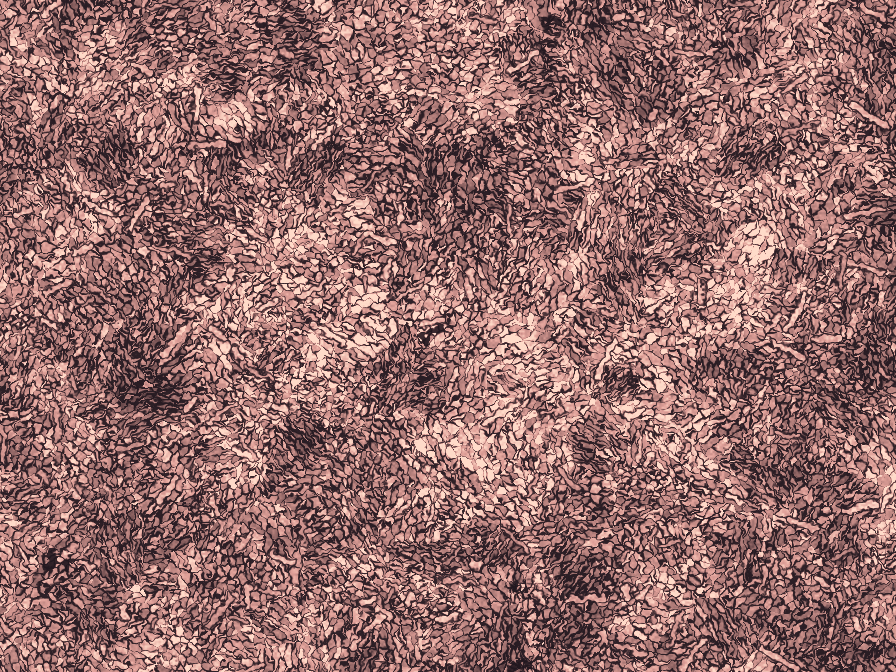
This texture is drawn by a Shadertoy shader. Its source:

```glsl
// Etched steel micrograph: rose ferrite grains and laths outlined by dark boundaries.
#define GRAIN_WIDTH 0.0090
#define COLONY_SIZE 0.060
#define LATH_SPACING 0.055
#define LATH_SHARE 0.5
#define LINE_WIDTH 0.0013
#define LINE_SOFTNESS 0.0012
#define BROAD_CONTRAST 0.75
#define INK vec3(0.13, 0.09, 0.12)
#define UMBER vec3(0.51, 0.355, 0.355)
#define ROSE vec3(0.88, 0.63, 0.60)
#define CREAM vec3(1.0, 0.86, 0.79)

const float PI = 3.14159;

vec2 hash2(vec2 p) {
    vec2 k = vec2(dot(p, vec2(127.1, 311.7)), dot(p, vec2(269.5, 183.3)));
    return fract(sin(k) * 43758.5453);
}

float noise(vec2 p) {
    vec2 i = floor(p), f = fract(p);
    f = f * f * (3.0 - 2.0 * f);
    float low = mix(hash2(i).x, hash2(i + vec2(1, 0)).x, f.x);
    float high = mix(hash2(i + vec2(0, 1)).x, hash2(i + vec2(1, 1)).x, f.x);
    return mix(low, high, f.y);
}

float fbm(vec2 p) {
    return 0.5 * noise(p) + 0.3 * noise(p * 2.1 + 7.3) + 0.2 * noise(p * 4.3 + 3.1);
}

vec2 wobble(vec2 p) {
    return vec2(noise(p), noise(p + 31.0)) - 0.5;
}

mat2 rotation(float angle) {
    float c = cos(angle), s = sin(angle);
    return mat2(c, s, -s, c);
}

// Stretched Voronoi cells: x = distance to the border, yz = random pair of the cell
vec3 cells(vec2 p, vec2 size) {
    vec2 q = p / size, base = floor(q);
    vec2 nearest = vec2(0), second = vec2(1), id = vec2(0);
    float d1 = 9.0, d2 = 9.0;
    for (int y = -1; y <= 1; y++)
    for (int x = -1; x <= 1; x++) {
        vec2 cell = base + vec2(x, y);
        vec2 site = cell + hash2(cell) - q;
        float d = dot(site, site);
        if (d < d1) {
            d2 = d1; second = nearest;
            d1 = d; nearest = site;
            id = hash2(cell + 41.7);
        } else if (d < d2) {
            d2 = d; second = site;
        }
    }
    float border = 0.5 * (d2 - d1) / max(length((second - nearest) / size), 0.001);
    return vec3(border, id);
}

// Scattered long laths: x = signed distance, y = random tone
vec2 laths(vec2 p) {
    vec2 q = p / LATH_SPACING, base = floor(q);
    vec2 best = vec2(1.0, 0.0);
    for (int y = -1; y <= 1; y++)
    for (int x = -1; x <= 1; x++) {
        vec2 cell = base + vec2(x, y);
        vec2 place = hash2(cell + 13.1), shape = hash2(cell + 77.9);
        vec2 kind = hash2(cell + 29.3);
        vec2 r = rotation(PI * shape.x) * ((cell + place - q) * LATH_SPACING);
        float halfLength = mix(0.006, 0.030, shape.y * shape.y);
        float d = length(vec2(max(abs(r.x) - halfLength, 0.0), r.y));
        d -= mix(0.0022, 0.0046, kind.y);
        if (kind.x < LATH_SHARE && d < best.x) best = vec2(d, kind.y);
    }
    return best;
}

void mainImage(out vec4 fragColor, in vec2 fragCoord) {
    vec2 p = fragCoord / iResolution.y;
    float soft = max(LINE_SOFTNESS, 0.6 / iResolution.y);

    // Colonies share one grain direction, stretch and size
    vec3 colony = cells(p + 0.05 * wobble(p * 30.0), vec2(COLONY_SIZE));
    float fine = smoothstep(0.5, 0.9, colony.z);
    float stretch = mix(1.2, 2.3, fract(colony.y * 17.3)) + 1.2 * fine;
    float width = GRAIN_WIDTH * mix(0.85, 1.25, fract(colony.z * 23.7)) * mix(1.0, 0.76, fine);

    // Broad light and dark areas
    float region = fbm(p * 9.0 + 2.0) - 0.5 + 0.3 * (noise(p * 42.0) - 0.5);
    float shade = BROAD_CONTRAST * (region - 0.16 * (fine - 0.3));

    // Ragged grains inside each colony
    vec2 ragged = 0.007 * wobble(p * 120.0) + 0.0035 * wobble(p * 260.0);
    vec2 local = rotation(PI * colony.y) * (p + ragged) + 20.0 * colony.yz;
    vec3 grain = cells(local, width * vec2(stretch, 1.0));

    // Boundaries that swell into dark gaps and fade away elsewhere
    float line = LINE_WIDTH * (0.15 + 1.75 * noise(p * 105.0 + 9.0)) - 0.0022 * shade;
    float clear = smoothstep(line - soft, line + soft, grain.x);
    float fill = 0.62 + 0.42 * grain.y + 0.6 * shade - 0.12 * fine * grain.z;

    // Laths lie over the grains with their own outline
    vec2 lath = laths(p + 1.1 * ragged);
    float inside = 1.0 - smoothstep(-soft, soft, lath.x);
    float outline = smoothstep(0.0, 2.2 * soft, abs(lath.x - 0.0012));
    clear = mix(clear, 1.0, inside) * mix(0.12, 1.0, outline);
    fill = mix(fill, 0.72 + 0.28 * lath.y + 0.4 * shade, inside);

    // Fine mottling, rare dark pits and a slight fall of light to the corners
    fill += 0.24 * (noise(p * 290.0) - 0.5);
    float pit = smoothstep(0.79, 0.86, fbm(p * 22.0 + 50.0 + 0.9 * wobble(p * 90.0)));
    vec2 fromCentre = fragCoord / iResolution.xy - 0.5;
    float light = 1.03 - 0.22 * dot(fromCentre, fromCentre);
    float tone = fill * mix(0.07, 1.0, clear) * light * (1.0 - 0.9 * pit);

    // Ink through umber and rose to cream
    vec3 color = mix(INK, UMBER, clamp(tone / 0.43, 0.0, 1.0));
    color = mix(color, ROSE, clamp((tone - 0.43) / 0.42, 0.0, 1.0));
    color = mix(color, CREAM, smoothstep(0.82, 1.08, tone));
    fragColor = vec4(color, 1.0);
}
```
